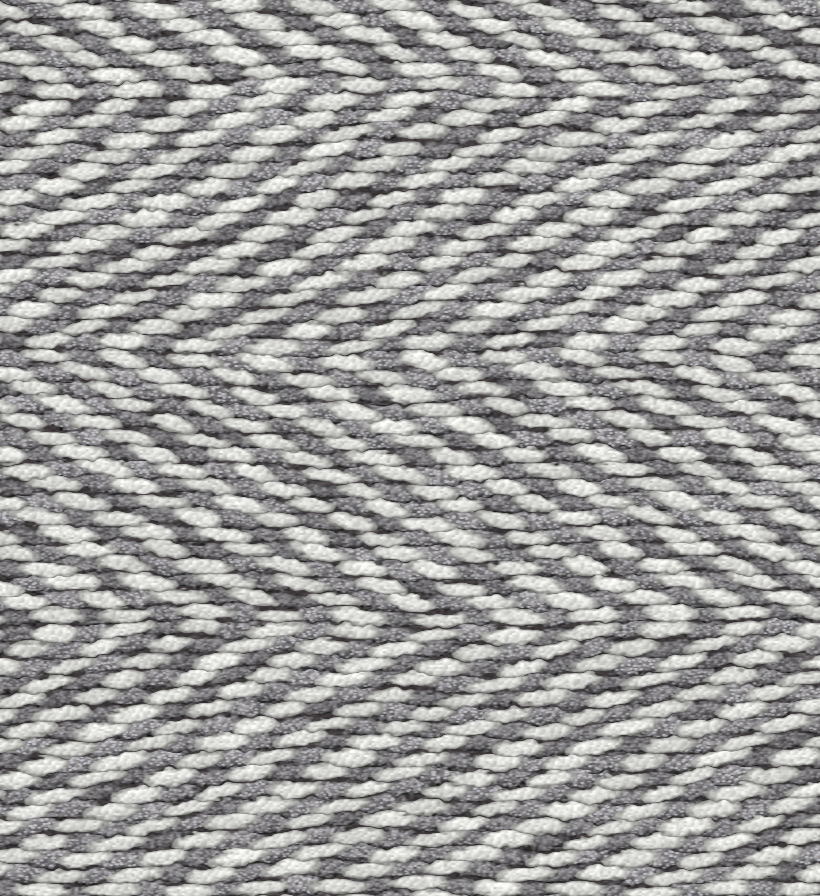
This texture is drawn by a WebGL 1 fragment shader. Its source:

```glsl
precision highp float;
// Herringbone cloth: rows of pale cotton and grey metallic strands, each a tilted spindle.
// A triangle wave shifts the rows, turning the diagonals at even intervals;
// hashes vary the strands, layered sines bend the rows, cellular noise adds glitter.

uniform vec2 u_resolution;

const float ROWS = 56.0;       // rows over the canvas height
const float REPEAT = 4.74;     // pale + grey pair, in row heights
const float TURN = 16.7;       // rows between changes of direction
const float STEP = 0.385;      // shift per row, in repeats
const vec3 GAP = vec3(0.235, 0.215, 0.22);
const vec3 COTTON = vec3(0.865, 0.865, 0.85);
const vec3 METAL = vec3(0.465, 0.455, 0.465);
const vec3 GLINT = vec3(0.79, 0.80, 0.82);

float hash(vec2 p) {
  vec3 q = fract(vec3(p.xyx) * 0.1031);
  q += dot(q, q.yzx + 33.33);
  return fract((q.x + q.y) * q.z);
}

float valueNoise(vec2 p) {
  vec2 i = floor(p), f = fract(p);
  f = f * f * (3.0 - 2.0 * f);
  float low = mix(hash(i), hash(i + vec2(1.0, 0.0)), f.x);
  float high = mix(hash(i + vec2(0.0, 1.0)), hash(i + 1.0), f.x);
  return mix(low, high, f.y);
}

// Distance to the nearest scattered point.
float cellular(vec2 p) {
  vec2 cell = floor(p);
  float nearest = 2.0;
  for (int j = -1; j <= 1; j++) {
    for (int i = -1; i <= 1; i++) {
      vec2 c = cell + vec2(float(i), float(j));
      vec2 point = c + vec2(hash(c + 7.1), hash(c + 51.7));
      nearest = min(nearest, distance(p, point));
    }
  }
  return nearest;
}

// Uneven tension in the rows.
vec2 bend(vec2 p) {
  float lift = 0.22 * sin(p.x * 0.19 + p.y * 0.13) + 0.11 * sin(p.x * 0.67 - p.y * 0.9);
  float slide = 0.35 * sin(p.y * 0.37 + p.x * 0.11);
  return p + vec2(slide, lift);
}

// Row shift in repeats, rising then falling.
float zigzag(float row) {
  return STEP * (TURN - abs(mod(row, 2.0 * TURN) - TURN));
}

// Lean of the strands, following the diagonal.
float lean(float row) {
  float toTurn = TURN * 0.5 - abs(mod(row, 2.0 * TURN) - TURN * 0.5);
  return 0.12 * clamp(toTurn * 0.8, -1.0, 1.0);
}

// Spindle profile: 1 on the axis, 0 at the rim.
float spindle(vec2 q) {
  return 1.0 - pow(abs(q.x), 2.0) - q.y * q.y;
}

vec3 cottonColor(vec2 d, float body, float tone, float grain) {
  float twist = sin(11.0 * d.x - 8.0 * d.y + 4.0 * grain);
  float light = mix(0.66, 1.0, smoothstep(0.0, 0.7, body));
  light += 0.16 * d.y + 0.035 * twist + 0.20 * (grain - 0.5);
  return COTTON * light * (0.95 + 0.09 * tone);
}

vec3 metalColor(vec2 d, float body, float tone, float grain, float glitter) {
  float twist = sin(9.0 * d.x - 11.0 * d.y + 5.0 * grain);
  float light = mix(0.64, 1.04, smoothstep(0.0, 0.75, body));
  light += 0.34 * d.y + 0.07 * twist + 0.62 * (grain - 0.5);
  vec3 color = METAL * light * (0.86 + 0.28 * tone);
  return mix(color, GLINT, glitter * smoothstep(0.1, 0.6, body) * (0.20 + 0.65 * tone));
}

void main() {
  vec2 flatPos = gl_FragCoord.xy / u_resolution.y * ROWS;
  vec2 pos = bend(flatPos);
  float soft = clamp(4.0 * ROWS / u_resolution.y, 0.12, 0.7);

  // Fine surface detail shared by all strands
  float grain = valueNoise(flatPos * vec2(4.2, 8.0));
  float fuzz = valueNoise(flatPos * vec2(1.9, 4.2) + 40.0) - 0.5;
  float glitter = 1.0 - smoothstep(0.10, 0.46, cellular(flatPos * vec2(2.4, 4.4)));
  float fibre = smoothstep(0.70, 0.95, valueNoise(flatPos * vec2(0.9, 6.0) + 80.0));

  vec3 color = GAP * (0.8 + 0.5 * grain);

  // Grey strands lie below, pale strands on top
  for (int layer = 0; layer < 2; layer++) {
    float pale = float(layer);
    for (int k = -1; k <= 1; k++) {
      float row = floor(pos.y) + float(k);
      float shift = zigzag(row) + 0.5 * pale + 0.16 * (hash(vec2(row, 3.0)) - 0.5);
      float cell = floor(pos.x / REPEAT - shift + 0.5);
      vec2 id = vec2(cell, row) + 90.0 * pale + 17.0;
      float tone = hash(id);
      float size = hash(id + 31.0);

      vec2 center = vec2((cell + shift) * REPEAT, row + 0.5);
      center += vec2(0.40, 0.18) * (vec2(hash(id + 5.0), hash(id + 13.0)) - 0.5);
      vec2 d = pos - center;
      d.y -= lean(row) * d.x;
      vec2 halfSize = mix(vec2(1.80, 0.53), vec2(1.80, 0.48), pale);
      halfSize *= vec2(0.86 + 0.26 * size, 0.90 + 0.20 * tone);

      float body = spindle(d / halfSize + vec2(0.0, 0.55 * fuzz));
      vec3 metal = metalColor(d, body, tone, grain, glitter);
      vec3 cotton = cottonColor(d, body, tone, grain);
      float cover = smoothstep(-0.5 * soft, 0.5 * soft, body);
      color = mix(color, mix(metal, cotton, pale), cover);
    }
  }

  // Loose fibres catch a little light in the gaps
  color += 0.10 * fibre * (1.0 - smoothstep(0.3, 0.7, color.g));
  gl_FragColor = vec4(clamp(color, 0.0, 1.0), 1.0);
}
```
